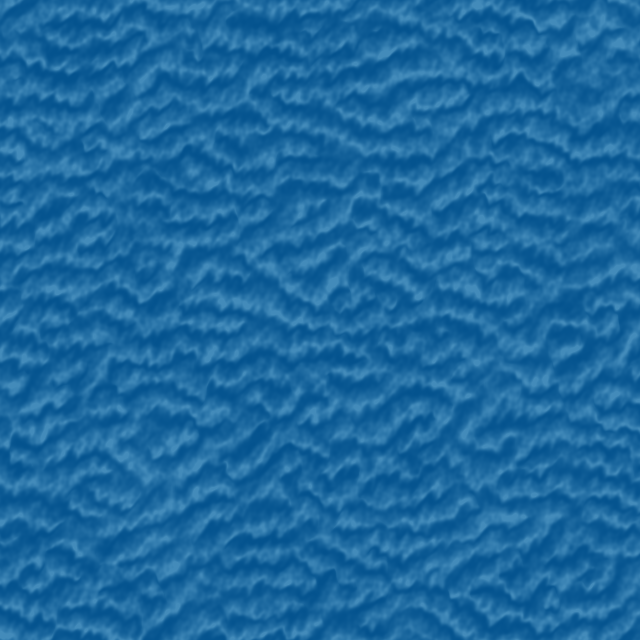
A WebGL 1 fragment shader for this texture:

```glsl
precision highp float;

uniform vec2 u_resolution;

const float TAU = 6.2831853;
const vec3 VALLEY_BLUE = vec3(0.016, 0.326, 0.558);
const vec3 CREST_BLUE = vec3(0.262, 0.545, 0.730);

vec2 hash2(vec2 p) {
  vec3 q = fract(vec3(p.xyx) * vec3(0.1031, 0.1030, 0.0973));
  q += dot(q, q.yzx + 33.33);
  return fract((q.xx + q.yz) * q.zy);
}

// Gradient noise, roughly -0.7 to 0.7
float cornerSlope(vec2 cell, vec2 corner, vec2 f) {
  float angle = TAU * hash2(cell + corner).x;
  return dot(vec2(cos(angle), sin(angle)), f - corner);
}

float gradientNoise(vec2 p) {
  vec2 cell = floor(p);
  vec2 f = p - cell;
  vec2 w = f * f * f * (f * (f * 6.0 - 15.0) + 10.0);
  float low = mix(cornerSlope(cell, vec2(0.0, 0.0), f),
                  cornerSlope(cell, vec2(1.0, 0.0), f), w.x);
  float high = mix(cornerSlope(cell, vec2(0.0, 1.0), f),
                   cornerSlope(cell, vec2(1.0, 1.0), f), w.x);
  return mix(low, high, w.y);
}

// Sum of local waves with scattered tilts: cosine and sine of the fold phase
vec2 foldWave(vec2 p, float cells, float folds, float tiltSpread) {
  vec2 q = p * cells;
  vec2 home = floor(q);
  float wavesPerCell = folds / cells;
  vec2 sum = vec2(0.0);
  for (int j = -1; j <= 1; j++) {
    for (int i = -1; i <= 1; i++) {
      vec2 cell = home + vec2(float(i), float(j));
      for (int k = 0; k < 2; k++) {
        vec2 seed = cell + float(k) * vec2(57.0, 113.0);
        vec2 center = cell + hash2(seed + 11.0);
        vec2 chance = hash2(seed + 205.0) - 0.5;
        float tilt = 0.1 + tiltSpread * chance.x
                   + 0.8 * gradientNoise(center * 0.35 + 40.0);
        vec2 offset = q - center;
        float along = dot(offset, vec2(-sin(tilt), cos(tilt)));
        float phase = TAU * wavesPerCell * (along + center.y) + 5.2 * chance.y;
        float weight = exp(-3.6 * dot(offset, offset));
        sum += weight * vec2(cos(phase), sin(phase));
      }
    }
  }
  return sum;
}

// Steeper underside and gentle fall back, flatter where folds meet
float foldProfile(vec2 wave) {
  float strength = length(wave);
  vec2 unit = wave / max(strength, 0.0001);
  float saw = unit.y + 0.5 * unit.y * unit.x;
  return saw * strength / (strength + 0.3);
}

void main() {
  vec2 p = gl_FragCoord.xy / u_resolution.y;

  // Scalloped edges from small warps
  vec2 slanted = vec2(p.x - 0.4 * p.y, p.y);
  float scallop = gradientNoise(slanted * vec2(68.0, 40.0) + 7.0);
  float ripple = gradientNoise(p * vec2(26.0, 20.0) + 90.0);
  vec2 warped = p + vec2(0.004 * ripple, 0.014 * scallop + 0.008 * ripple);

  // Folded relief, beaded crests, fine grain and broad unevenness
  float relief = foldProfile(foldWave(warped, 14.5, 22.5, 1.3));
  float bead = gradientNoise(slanted * vec2(76.0, 54.0) + 31.0);
  float grain = gradientNoise(p * vec2(125.0, 110.0) + 63.0);
  float broad = gradientNoise(p * 6.0 + 3.0) + gradientNoise(p * 13.0 + 51.0);
  float roughness = 0.7 + 0.4 * relief;
  float light = 0.5 + 0.45 * relief + 0.13 * broad
              + roughness * (0.42 * bead + 0.22 * grain);

  float tone = pow(clamp(light, 0.0, 1.0), 1.5);
  gl_FragColor = vec4(mix(VALLEY_BLUE, CREST_BLUE, tone), 1.0);
}
```
